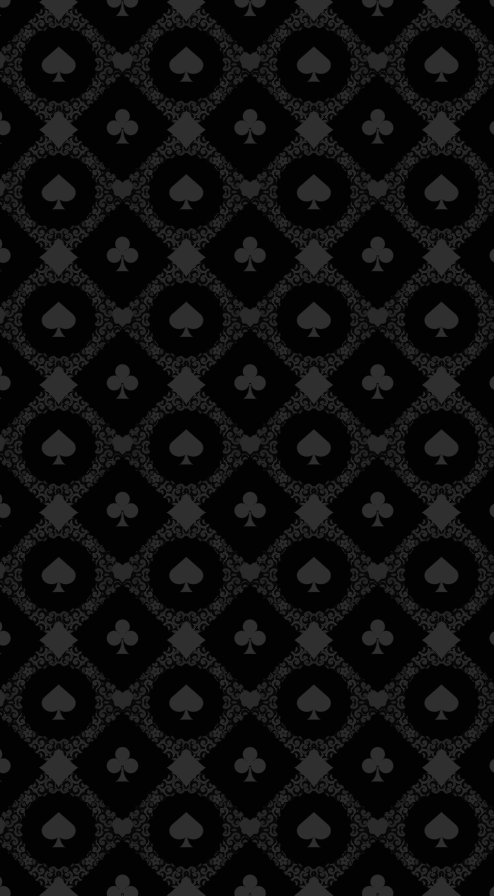
This pattern is drawn by a Shadertoy shader. Its source:

```glsl
// Dark card-suit damask: spades and clubs in a diagonal lattice of scrolled lace.

const float PERIOD = 0.1424;                // repeat size, in canvas heights
const vec2 ORIGIN = vec2(0.0655, 0.0737);   // centre of the lowest left spade medallion
const vec3 GROUND = vec3(0.008);
const vec3 SUIT_GREY = vec3(0.185);
const vec3 HEART_GREY = vec3(0.165);
const vec3 LACE_GREY = vec3(0.165);
const float MEDALLION = 0.295;              // radius of the dark disc, in repeats
const float BAND_EDGE = 0.046;              // lace reach towards the clubs
const float CURL_SIZE = 0.074;              // spacing of the scrolls
const float CURL_PITCH = 0.043;             // gap between turns of a scroll
const float STROKE = 0.0105;                // half width of a scroll line
const float TAU = 6.2831853;

float hash(vec2 p) {
    vec3 q = fract(vec3(p.xyx) * 0.1031);
    q += dot(q, q.yzx + 33.33);
    return fract((q.x + q.y) * q.z);
}

float ink(float d, float blur) {
    return 1.0 - smoothstep(-blur, blur, d);
}

// Heart with its tip at the origin, about 1.2 wide and 1.1 tall
float heart(vec2 p) {
    p.x = abs(p.x);
    if (p.x + p.y > 1.0) return length(p - vec2(0.25, 0.75)) - 0.3536;
    vec2 top = p - vec2(0.0, 1.0);
    vec2 side = p - 0.5 * max(p.x + p.y, 0.0);
    return sqrt(min(dot(top, top), dot(side, side))) * sign(p.x - p.y);
}

// Flared foot shared by the spade and the club
float stem(vec2 p) {
    float t = clamp((-0.02 - p.y) / 0.115, 0.0, 1.0);
    float flank = (abs(p.x) - 0.008 - 0.042 * t * t * t) * 0.8;
    return max(flank, max(-0.135 - p.y, p.y + 0.02));
}

float spade(vec2 p) {
    vec2 q = vec2(p.x, (0.14 - p.y) / 0.88) / 0.22;
    return min(heart(q) * 0.2, stem(p));
}

float club(vec2 p) {
    float top = length(p - vec2(0.0, 0.078)) - 0.057;
    float side = length(vec2(abs(p.x) - 0.065, p.y + 0.012)) - 0.058;
    float core = length(p - vec2(0.0, 0.015)) - 0.028;
    return min(min(top, side), min(core, stem(p)));
}

// Diamond with slightly hollow sides
float diamond(vec2 p) {
    p = abs(p);
    return (p.x + p.y + 2.5 * p.x * p.y - 0.152) * 0.66;
}

// Scrollwork: each point follows the spiral of its nearest jittered centre
float scrolls(vec2 p, float blur) {
    vec2 cell = floor(p / CURL_SIZE);
    vec2 arm = vec2(0.0), id = vec2(0.0);
    float nearest = 1e3;
    for (int y = -1; y <= 1; y++)
    for (int x = -1; x <= 1; x++) {
        vec2 c = cell + vec2(x, y);
        vec2 jitter = 0.5 + 0.55 * (vec2(hash(c + 7.0), hash(c + 41.0)) - 0.5);
        vec2 q = p - (c + jitter) * CURL_SIZE;
        if (length(q) < nearest) {
            nearest = length(q);
            arm = q;
            id = c;
        }
    }
    float spin = hash(id + 19.0) < 0.5 ? -1.0 : 1.0;
    float angle = atan(arm.y, arm.x) * spin / TAU + hash(id + 3.0);
    float turn = abs(fract(nearest / CURL_PITCH - angle) - 0.5) * CURL_PITCH;
    float line = min(turn - STROKE, nearest - 0.013);
    return ink(line, blur) * mix(0.72, 1.05, hash(id + 63.0));
}

// Lace between the medallion and the clubs, with a blossom halfway along
float lace(vec2 p, float blur) {
    vec2 f = abs(p);
    vec2 band = vec2(f.y - f.x, f.x + f.y - 0.5) * 0.7071;
    float outer = band.y - BAND_EDGE - 0.008 * sin(abs(band.x) * 95.0);
    float inner = MEDALLION + 0.009 * cos(24.0 * atan(p.y, p.x)) - length(p);
    float mask = ink(max(outer, inner), blur * 1.3);

    vec2 b = band - vec2(0.0, -0.012);
    float petals = length(b) - 0.034 - 0.008 * cos(5.0 * atan(b.y, b.x));
    float work = scrolls(band, blur) * (1.0 - 0.8 * ink(petals - 0.009, blur));
    work = max(work, ink(petals, blur) * (1.0 - 0.6 * ink(length(b) - 0.009, blur)));
    return mask * (0.12 + 0.88 * work);
}

void mainImage(out vec4 fragColor, in vec2 fragCoord) {
    vec2 grid = (fragCoord / iResolution.y - ORIGIN) / PERIOD;
    float blur = 0.8 / (iResolution.y * PERIOD);

    // One lattice centred on spades, and the offsets of the other suits
    vec2 p = fract(grid + 0.5) - 0.5;
    vec2 atClub = fract(grid - vec2(0.0, 0.015)) - 0.5;
    vec2 atDiamond = fract(grid + vec2(0.5, 0.012)) - 0.5;
    vec2 atHeart = fract(grid + vec2(0.0, 0.485)) - 0.5;

    vec3 color = mix(GROUND, LACE_GREY, lace(p, blur));
    float heartShape = heart((atHeart + vec2(0.0, 0.075)) / 0.135) * 0.135;
    color = mix(color, HEART_GREY, ink(heartShape, blur));
    float suits = min(diamond(atDiamond), min(spade(p), club(atClub)));
    color = mix(color, SUIT_GREY, ink(suits, blur));
    fragColor = vec4(color, 1.0);
}
```
